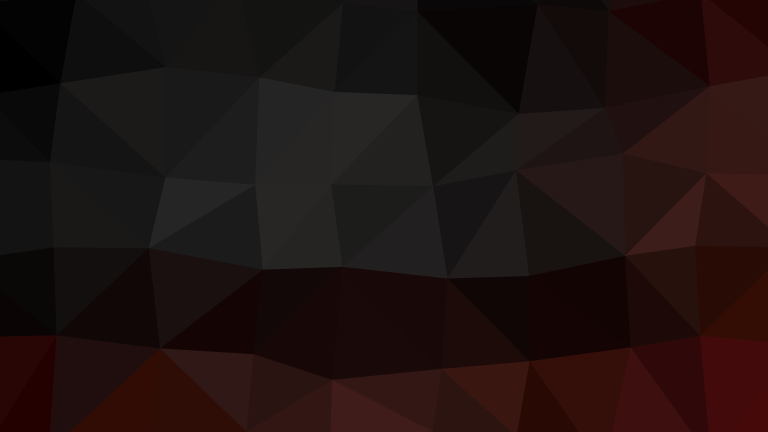
A Shadertoy shader for this background:

```glsl
// Dark low-poly backdrop: a jittered grid of vertices, each cell split along
// its shorter diagonal into two flat facets. Every facet takes its colour from
// soft layered glows sampled at its centroid, with a random change of shade.

const float ASPECT = 16.0 / 9.0;             // composition width over height
const vec2  GRID_ORIGIN = vec2(0.15, -0.03);
const vec2  GRID_STEP = vec2(0.213, 0.207);
const vec2  JITTER = vec2(0.075, 0.05);      // full random spread of a vertex
const float WAVE_HEIGHT = 0.037;             // rise and fall along each row
const float WAVE_RATE = 0.9;
const float SHADE_RANGE = 0.24;              // facet brightness variation

const vec3 BASE = vec3(0.072, 0.067, 0.067);
const vec3 CHARCOAL = vec3(0.142, 0.139, 0.136);
const vec3 BLACK = vec3(0.0);
const vec3 SOOT = vec3(0.02, 0.008, 0.008);
const vec3 MAROON = vec3(0.07, 0.008, 0.006);
const vec3 DEEP_RED = vec3(0.15, 0.0, 0.0);
const vec3 BROWN = vec3(0.25, 0.108, 0.092);
const vec3 RUST = vec3(0.21, 0.045, 0.006);
const vec3 CLAY = vec3(0.25, 0.11, 0.098);
const vec3 CRIMSON = vec3(0.37, 0.03, 0.035);

float hash(vec2 p) {
    return fract(sin(dot(p, vec2(127.1, 311.7))) * 43758.5453);
}

// Lays a soft elliptical glow over a colour.
vec3 glow(vec3 under, vec3 tint, vec2 p, vec2 centre, vec2 size) {
    vec2 d = (p - centre) / size;
    return mix(under, tint, exp(-dot(d, d)));
}

vec3 lighting(vec2 p) {
    vec3 c = BASE;
    // Upper field: grey centre, black corners, brown right side
    c = glow(c, CHARCOAL, p, vec2(0.70, 0.60), vec2(0.50, 0.32));
    c = glow(c, BLACK, p, vec2(0.02, 0.88), vec2(0.18, 0.24));
    c = glow(c, SOOT, p, vec2(1.13, 0.96), vec2(0.20, 0.17));
    c = glow(c, BROWN, p, vec2(1.72, 0.60), vec2(0.33, 0.30));
    c = glow(c, DEEP_RED, p, vec2(1.66, 0.98), vec2(0.26, 0.13));
    // Dark band above the warm floor
    c = glow(c, MAROON, p, vec2(0.75, 0.26), vec2(0.80, 0.09));
    c = glow(c, MAROON, p, vec2(1.36, 0.27), vec2(0.16, 0.12));
    c = glow(c, BLACK, p, vec2(0.07, 0.29), vec2(0.15, 0.08));
    // Warm floor
    c = glow(c, CLAY, p, vec2(0.83, 0.06), vec2(0.45, 0.12));
    c = glow(c, RUST, p, vec2(0.35, 0.02), vec2(0.18, 0.09));
    c = glow(c, RUST, p, vec2(1.27, 0.06), vec2(0.14, 0.12));
    c = glow(c, DEEP_RED, p, vec2(0.05, 0.07), vec2(0.13, 0.14));
    c = glow(c, RUST, p, vec2(1.73, 0.31), vec2(0.14, 0.12));
    c = glow(c, CRIMSON, p, vec2(1.68, 0.04), vec2(0.20, 0.13));
    return c;
}

// Grid vertex: regular place, row wave, then random offset.
vec2 vertex(vec2 id) {
    float k = id.y - 2.0;
    float crest = 4.0 - 3.9 * k + 2.2 * k * k;
    vec2 offset = (vec2(hash(id), hash(id + 41.3)) - 0.5) * JITTER;
    offset.y -= WAVE_HEIGHT * cos((id.x - crest) * WAVE_RATE);
    return GRID_ORIGIN + id * GRID_STEP + offset;
}

// Signed distance to the line a-b, positive on its right.
float edge(vec2 p, vec2 a, vec2 b) {
    vec2 e = normalize(b - a);
    return dot(p - a, vec2(e.y, -e.x));
}

// Adds one counter-clockwise facet as weighted colour, weight in w.
void addFacet(inout vec4 sum, vec2 p, vec2 a, vec2 b, vec2 c, vec2 seed, float px) {
    float d = max(edge(p, a, b), max(edge(p, b, c), edge(p, c, a)));
    float cover = clamp(0.5 - d / px, 0.0, 1.0);
    if (cover > 0.0) {
        float shade = 1.0 + SHADE_RANGE * (2.0 * hash(seed + 7.7) - 1.0);
        sum += cover * vec4(lighting((a + b + c) / 3.0) * shade, 1.0);
    }
}

void mainImage(out vec4 fragColor, in vec2 fragCoord) {
    vec2 p = fragCoord / iResolution.xy * vec2(ASPECT, 1.0);
    float px = 1.0 / iResolution.y;
    vec2 home = floor((p - GRID_ORIGIN) / GRID_STEP);
    vec4 sum = vec4(0.0);

    // Jitter can carry a facet into a neighbouring cell
    for (int j = -1; j <= 1; j++) {
        for (int i = -1; i <= 1; i++) {
            vec2 id = home + vec2(i, j);
            vec2 a = vertex(id);
            vec2 b = vertex(id + vec2(1.0, 0.0));
            vec2 c = vertex(id + vec2(0.0, 1.0));
            vec2 d = vertex(id + 1.0);
            if (distance(a, d) < distance(b, c)) {
                addFacet(sum, p, a, b, d, id, px);
                addFacet(sum, p, a, d, c, id + 0.5, px);
            } else {
                addFacet(sum, p, a, b, c, id, px);
                addFacet(sum, p, b, d, c, id + 0.5, px);
            }
        }
    }
    fragColor = vec4(sum.rgb / max(sum.a, 0.001), 1.0);
}
```
